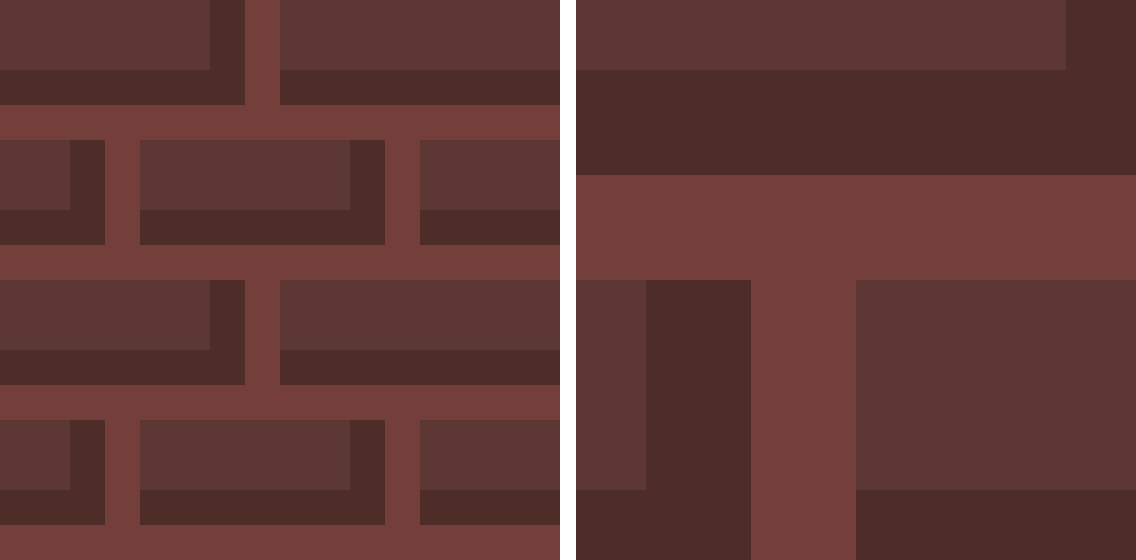
Left: the whole. Right: its middle third, enlarged.
Give the GLSL for this texture, as a WebGL 2 fragment shader.

```glsl
#version 300 es
precision highp float;
// Flat brick wall: courses of one long brick alternate with courses of two short ones, shaded below and right.

#define CELLS 16.0         // grid units across the canvas
#define COURSE_HEIGHT 4.0  // brick plus mortar, in grid units
#define LONG_PERIOD 16.0
#define SHORT_PERIOD 8.0
#define JOINT 1.0          // mortar width
#define SHADE 1.0          // width of the dark edge
#define MORTAR_COLOR vec3(0.455, 0.243, 0.227)
#define FACE_COLOR vec3(0.365, 0.216, 0.204)
#define SHADE_COLOR vec3(0.306, 0.173, 0.157)

uniform vec2 u_resolution;
out vec4 fragColor;

// Antialiased coverage of the region where the distance is negative
float coverage(float dist, float pixel) {
    return clamp(0.5 - dist / pixel, 0.0, 1.0);
}

float boxDistance(vec2 p, vec2 halfSize) {
    vec2 d = abs(p) - halfSize;
    return max(d.x, d.y);
}

void main() {
    vec2 p = gl_FragCoord.xy / u_resolution * CELLS;
    float pixel = CELLS / min(u_resolution.x, u_resolution.y);

    // Each course is centred on its bricks, with half a joint on every side
    p -= 0.5 * JOINT;
    float course = floor(p.y / COURSE_HEIGHT);
    float isLong = mod(course, 2.0);
    vec2 period = vec2(mix(SHORT_PERIOD, LONG_PERIOD, isLong), COURSE_HEIGHT);

    // Position relative to the brick centre
    vec2 start = vec2(period.x - JOINT, 0.0);
    vec2 local = mod(p - start + vec2(0.5 * period.x, 0.0), period) - 0.5 * period;
    vec2 halfSize = 0.5 * (period - JOINT);

    // Brick outline, then the lit face inside its bottom and right shading
    float brick = coverage(boxDistance(local, halfSize), pixel);
    vec2 inset = halfSize - SHADE;
    float face = coverage(max(local.x - inset.x, -local.y - inset.y), pixel);

    vec3 brickColor = mix(SHADE_COLOR, FACE_COLOR, face);
    fragColor = vec4(mix(MORTAR_COLOR, brickColor, brick), 1.0);
}
```
